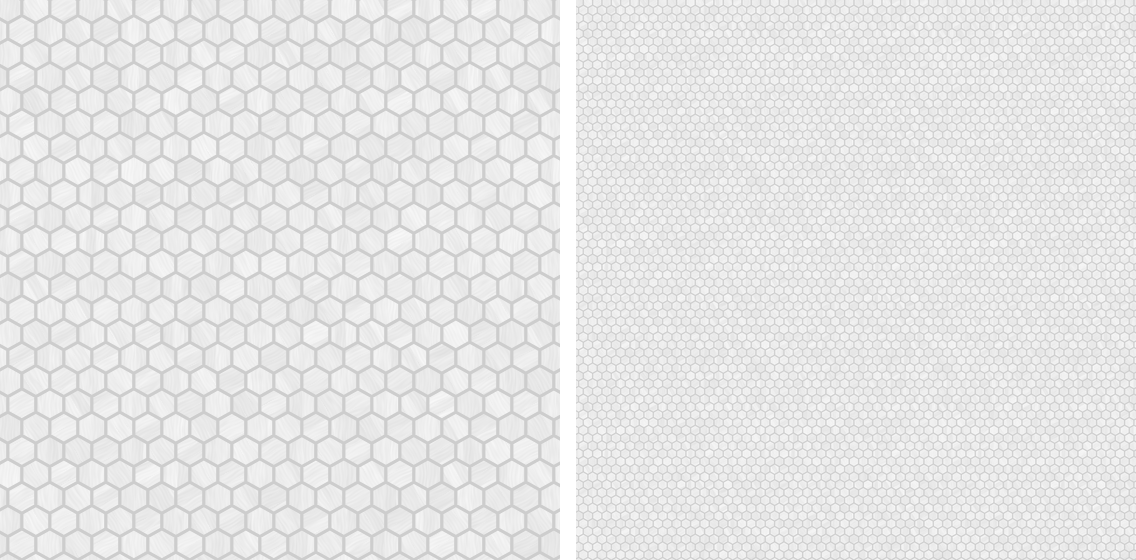
Left: one tile. Right: repeated 3 by 3.
This pattern is drawn by a WebGL 1 fragment shader. Its source:

```glsl
precision highp float;
// Pale wood hexagon mosaic with light grey joints.
// Two interleaved lattices give the nearest tile; each tile cycles through
// three grain directions and gets its own planks, growth rings and streaks.

uniform vec2 u_resolution;

#define TILES vec2(20.0, 24.0)        // columns and rows, rows must be even
#define ORIGIN vec2(0.78, 0.67)       // centre of the first tile, in tiles
#define JOINT_WIDTH 0.116             // as a share of the tile width
#define JOINT_COLOR vec3(0.805)
#define WOOD_COLOR vec3(0.927)
#define PLANKS 2.6                    // planks per tile width
#define PLANK_CONTRAST 0.040
#define TILE_CONTRAST 0.014
#define RING_CONTRAST 0.007
#define STREAK_CONTRAST 0.036

const float ROW_HEIGHT = 0.8660254;   // regular hexagon rows, width 1

float hash(vec2 p) {
    return fract(sin(dot(p, vec2(127.1, 311.7))) * 4375.85);
}

float valueNoise(vec2 p) {
    vec2 cell = floor(p);
    vec2 f = fract(p);
    f = f * f * (3.0 - 2.0 * f);
    float low = mix(hash(cell), hash(cell + vec2(1.0, 0.0)), f.x);
    float high = mix(hash(cell + vec2(0.0, 1.0)), hash(cell + 1.0), f.x);
    return mix(low, high, f.y);
}

// Centre of the nearest tile, in lattice units.
vec2 nearestTile(vec2 p) {
    vec2 evenRow = vec2(floor(p.x + 0.5), 2.0 * floor(p.y * 0.5 + 0.5));
    vec2 oddRow = vec2(floor(p.x) + 0.5, 2.0 * floor(p.y * 0.5) + 1.0);
    vec2 scale = vec2(1.0, ROW_HEIGHT);
    float toEven = length((p - evenRow) * scale);
    float toOdd = length((p - oddRow) * scale);
    return toEven < toOdd ? evenRow : oddRow;
}

// Distance inward from the sides of a pointed-top hexagon of width 1.
float hexInset(vec2 p) {
    p = abs(p);
    return 0.5 - max(p.x, dot(p, vec2(0.5, ROW_HEIGHT)));
}

// Vertical, steep falling and shallow rising grain, in turn along a row.
float grainAngle(vec2 id) {
    float isOdd = mod(id.y, 2.0);
    float kind = mod(id.x + 2.0 + isOdd, 3.0);
    if (kind < 0.5) return radians(90.0);
    return kind < 1.5 ? radians(120.0) : radians(30.0);
}

// Brightness offset of the wood at a point within a tile.
float woodShade(vec2 local, vec2 id, float pixel) {
    float angle = grainAngle(id);
    vec2 along = vec2(cos(angle), sin(angle));
    vec2 grain = vec2(dot(local, vec2(-along.y, along.x)), dot(local, along));
    float seed = hash(id + 3.7);

    // Planks with softened edges
    float plankPos = grain.x * PLANKS + seed * 5.0;
    float plank = floor(plankPos);
    float edge = smoothstep(1.0 - 2.0 * PLANKS * pixel, 1.0, fract(plankPos));
    float here = hash(id + vec2(plank * 7.3, 1.9));
    float next = hash(id + vec2((plank + 1.0) * 7.3, 1.9));
    float shade = PLANK_CONTRAST * (mix(here, next, edge) - 0.5);
    shade += TILE_CONTRAST * (hash(id + 9.1) - 0.5);

    // Long growth rings, bent by slow sines
    vec2 heart = vec2(here - 0.5, (seed - 0.5) * 0.8);
    vec2 bent = grain - heart;
    bent.x += 0.025 * sin(grain.y * 6.0 + here * 6.28);
    float ring = length(vec2(bent.x, bent.y * 0.16));
    shade += RING_CONTRAST * sin(ring * 52.0 + seed * 6.28);

    // Fine and broad streaks stretched along the grain
    vec2 shift = vec2(seed * 61.0 + plank * 3.0, here * 47.0);
    float streak = 0.6 * valueNoise(bent * vec2(19.0, 2.2) + shift);
    streak += 0.4 * valueNoise(bent * vec2(9.0, 3.0) + shift.yx);
    return shade + STREAK_CONTRAST * (streak - 0.5);
}

void main() {
    vec2 uv = gl_FragCoord.xy / u_resolution;
    float pixel = TILES.x / u_resolution.x;

    vec2 p = uv * TILES - ORIGIN;
    vec2 center = nearestTile(p);
    vec2 local = (p - center) * vec2(1.0, ROW_HEIGHT);
    vec2 id = mod(vec2(floor(center.x + 0.75), center.y), TILES);

    float inset = hexInset(local) - 0.5 * JOINT_WIDTH;
    float face = smoothstep(-0.6 * pixel, 0.6 * pixel, inset);
    vec3 wood = WOOD_COLOR + woodShade(local, id, pixel);
    gl_FragColor = vec4(mix(JOINT_COLOR, wood, face), 1.0);
}
```
